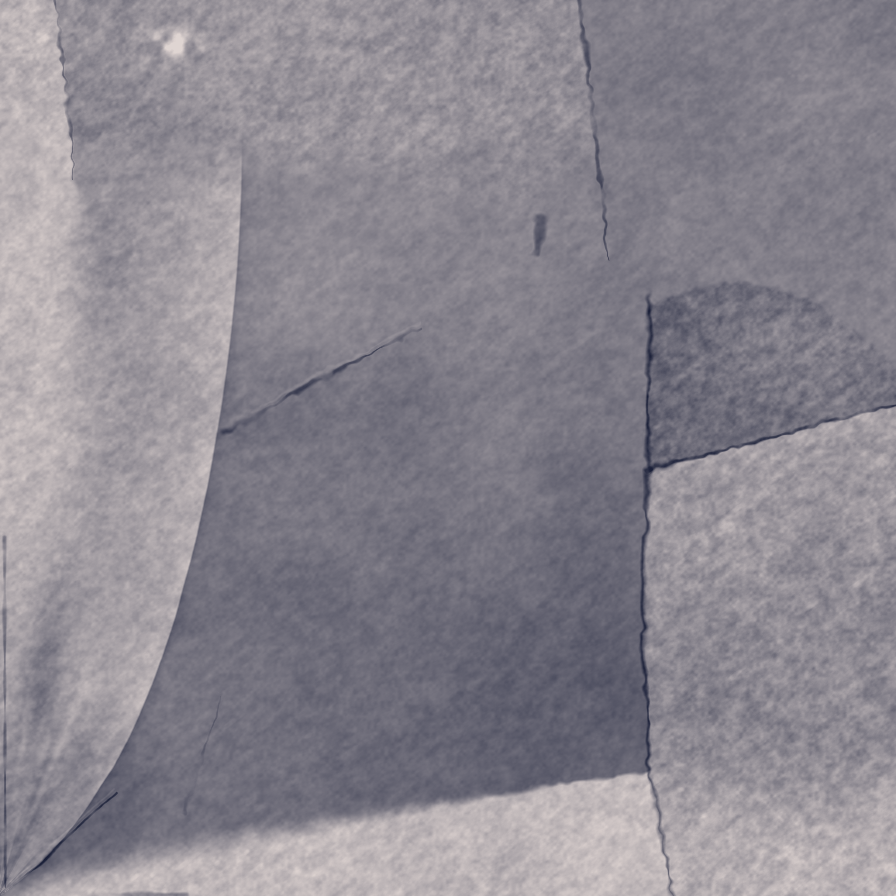
A Shadertoy shader for this texture:

```glsl
// Weathered grey stone slabs with curved seams, cracks and a pale blade at the left.
#define DARK vec3(0.36, 0.36, 0.42)
#define PALE vec3(0.79, 0.755, 0.755)
#define EDGE 0.0015
#define WARP 0.007
#define JITTER 0.005
#define GRAIN 0.60
#define FINE 0.20
#define MOTTLE 0.24
#define CRACK_DEPTH 0.50

float hash(vec2 p) {
    vec3 q = fract(vec3(p.xyx) * 0.1031);
    q += dot(q, q.yzx + 33.33);
    return fract((q.x + q.y) * q.z);
}

float noise(vec2 p) {
    vec2 i = floor(p), f = fract(p);
    f = f * f * (3.0 - 2.0 * f);
    return mix(mix(hash(i), hash(i + vec2(1, 0)), f.x),
               mix(hash(i + vec2(0, 1)), hash(i + vec2(1, 1)), f.x), f.y);
}

// Fractal noise centred on zero
float fbm(vec2 p) {
    float sum = -0.48, amp = 0.5;
    for (int i = 0; i < 5; i++) {
        sum += amp * noise(p);
        p = mat2(1.6, 1.2, -1.2, 1.6) * p + 7.3;
        amp *= 0.5;
    }
    return sum;
}

float side(float d, float soft) { return smoothstep(-soft, soft, d); }

float spot(vec2 p, vec2 centre, vec2 radius) {
    vec2 d = (p - centre) / radius;
    return exp(-dot(d, d));
}

// Tapered broken line: dark groove with a pale lip above it
float crack(vec2 p, vec2 a, vec2 b, float width) {
    vec2 ab = b - a;
    float h = clamp(dot(p - a, ab) / dot(ab, ab), 0.0, 1.0);
    float w = width * (0.35 + 1.1 * noise(p * 38.0)) * (1.0 - 0.5 * h);
    float wear = 0.3 + 0.7 * smoothstep(0.2, 0.6, noise(p * 55.0 + 5.0));
    float d = length(p - a - ab * h), lip = length(p - a - ab * h - vec2(-0.003, 0.004));
    return wear * (1.0 - smoothstep(0.2 * w, 1.5 * w, d)) - 0.3 * (1.0 - smoothstep(0.0, 1.5 * w, lip));
}

void mainImage(out vec4 fragColor, in vec2 fragCoord) {
    vec2 uv = fragCoord / iResolution.xy;
    float soft = max(EDGE, 0.8 / iResolution.y);
    vec2 p = uv + WARP * vec2(fbm(uv * 26.0), fbm(uv * 26.0 + 41.0));
    vec2 q = p + JITTER * (vec2(noise(uv * 120.0), noise(uv * 120.0 + 17.0)) - 0.5);
    float mottle = fbm(uv * 9.0), rough = 0.5;

    // Central hollow and the upper band with a chalky patch
    float tone = mix(0.12, 0.37, smoothstep(0.12, 0.85, p.y + 0.1 * mottle));
    tone -= 0.12 * spot(p, vec2(0.64, 0.24), vec2(0.2, 0.16));
    tone += 0.10 * spot(p, vec2(0.2, 0.25), vec2(0.08, 0.2));
    tone += 0.07 * side(p.y - 0.393 - p.x * 0.51, 0.012) * smoothstep(0.55, 0.4, p.x);
    float band = smoothstep(0.8, 0.9, p.y + 0.16 * mottle + 0.05 * p.x);
    tone = mix(tone, 0.52, band);
    tone -= 0.15 * spot(p, vec2(0.12, 0.87), vec2(0.08, 0.06));
    tone += 0.8 * spot(q, vec2(0.19, 0.948), vec2(0.035, 0.02)) * smoothstep(0.2, 0.7, noise(uv * 75.0));
    rough = mix(rough, 0.9, band);

    // Upper right slab
    float upperRight = side(p.x - 0.762 + 0.115 * p.y, 0.004) * smoothstep(0.6, 0.74, p.y);
    tone = mix(tone, 0.33, upperRight);
    rough = mix(rough, 0.5, upperRight);

    // Right column: dark dome over a pale slab
    float seamX = 0.724 - 0.007 * spot(p, vec2(p.x, 0.32), vec2(0.09)) + 0.2 * max(0.14 - p.y, 0.0);
    float column = side(q.x - seamX, soft);
    float shelf = 0.287 + 0.26 * p.x;
    float below = side(shelf - q.y, soft);
    float dome = column * (1.0 - below) * side(0.684 - 3.0 * (p.x - 0.82) * (p.x - 0.82) - q.y, 0.004);
    tone = mix(tone, 0.10 + 0.2 * spot(p, vec2(0.9, 0.6), vec2(0.1, 0.06)), dome);
    float slabTone = mix(0.80, 0.40, smoothstep(0.05, 0.2, p.y + 0.12 * mottle));
    slabTone += 0.14 * smoothstep(0.2, 0.45, p.y) + 0.12 * exp(-abs(shelf - p.y) * 40.0);
    tone = mix(tone, slabTone, column * below);
    rough = mix(rough, 1.0, max(dome, column * below));

    // Pale floor slab, its edge blurred toward the left
    float floorY = 0.025 + 0.159 * p.x - 0.025 * exp(-8.0 * p.x);
    float ground = side(floorY - q.y, mix(0.022, 0.003, smoothstep(0.1, 0.7, p.x))) * (1.0 - column);
    tone = mix(tone, 0.88 - 0.15 * exp(-p.x * 14.0), ground);
    rough = mix(rough, 0.75, ground);

    // Blade curving down to the lower left corner
    float drop = max(0.85 - p.y, 0.0);
    float inset = 0.27 - 0.25 * drop * drop - 0.32 * pow(drop, 8.0) - uv.x;
    float inside = side(inset, soft);
    float bladeTone = 0.6 + 0.22 * exp(-max(inset, 0.0) * 18.0);
    bladeTone -= 0.18 * spot(p, vec2(0.12, 0.76), vec2(0.06, 0.13));
    float fan = noise(vec2(atan(uv.y, uv.x + 0.002) * 22.0, length(uv) * 5.0));
    bladeTone += (fan - 0.5) * 0.35 * smoothstep(0.4, 0.08, uv.y) - 0.4 * smoothstep(0.24, 0.03, uv.y);
    bladeTone -= 0.5 * spot(p - vec2(0.13 * (p.y - 0.28), 0), vec2(0.054, 0.27), vec2(0.022, 0.11));
    float shade = (1.0 - inside) * smoothstep(0.87, 0.78, p.y) * side(p.y - floorY, 0.02);
    tone -= shade * (0.07 * exp(inset * 25.0) + 0.2 * exp(inset * 250.0));
    float blade = inside * smoothstep(0.86, 0.77, p.y + 0.12 * mottle);
    tone = mix(tone, bladeTone, blade);
    rough = mix(rough, 0.75, blade);

    // Pale strip along the left border
    float strip = side(min(0.172 - 0.11 * p.y, 0.088) - q.x, mix(0.035, 0.003, smoothstep(0.7, 0.82, p.y)));
    tone = mix(tone, 0.86, strip * smoothstep(0.2, 0.5, p.y));

    // Seams and cracks
    float lines = crack(q, vec2(0.062, 1.0), vec2(0.084, 0.8), 0.0025);
    lines += crack(q, vec2(0.647, 1.0), vec2(0.68, 0.71), 0.004);
    lines += crack(q, vec2(0.247, 0.518), vec2(0.47, 0.635), 0.004);
    lines += crack(q, vec2(0.603, 0.755), vec2(0.598, 0.715), 0.006);
    lines += crack(q, vec2(0.724, 0.477), vec2(1.0, 0.549), 0.003);
    lines += crack(uv, vec2(0.005, 0.4), vec2(0.006, 0.01), 0.0025);
    lines += crack(uv, vec2(0.105, 0.001), vec2(0.208, 0.001), 0.005);
    lines += crack(p, vec2(0.015, 0.012), vec2(0.13, 0.115), 0.002);
    lines += 0.4 * crack(q, vec2(0.205, 0.09), vec2(0.245, 0.22), 0.002);
    float seamWidth = 0.002 + 0.005 * noise(uv * 30.0);
    lines += smoothstep(seamWidth, 0.0, abs(q.x - seamX)) * smoothstep(0.68, 0.66, p.y) * 1.2;
    tone -= CRACK_DEPTH * clamp(lines, -0.5, 1.3);

    // Mottling, slanted grain and scattered chips
    vec2 slant = mat2(0.8, -0.6, 0.6, 0.8) * uv;
    tone += MOTTLE * mottle + rough * (GRAIN * fbm(slant * vec2(75.0, 125.0)) + FINE * (noise(uv * 260.0) - 0.5));
    float chips = smoothstep(0.8, 0.98, noise(slant * vec2(60.0, 95.0) + 9.0));
    tone += 0.16 * chips * rough * smoothstep(-0.03, 0.17, fbm(uv * 6.0 + 3.0));
    fragColor = vec4(mix(DARK, PALE, clamp(tone, -0.6, 1.2)), 1.0);
}
```
